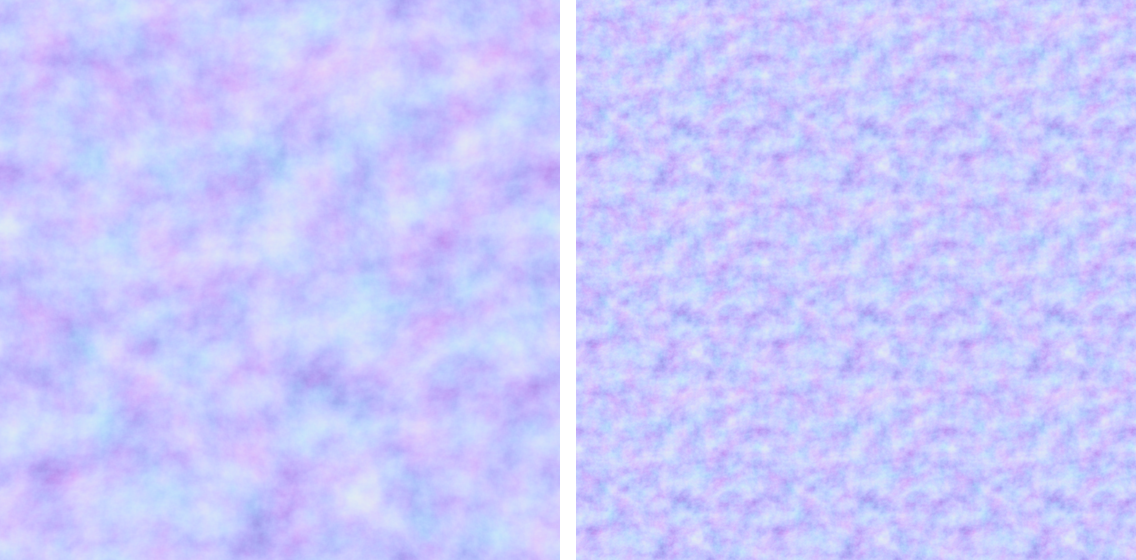
Left: one tile. Right: repeated 3 by 3.
Reproduce this texture procedurally as a three.js fragment shader.

```glsl
// Draws a soft, seamless pastel haze of lilac, sky blue and pink.
// Two layered gradient noises on sheared, wrapping lattices act as sideways
// and upward tilts of a cloudy surface; the tilts tint a pale base colour.

varying vec2 vUv;

const int OCTAVES = 6;
const float PERSISTENCE = 0.6;
const vec3 BASE_LILAC = vec3(0.787, 0.787, 0.998);
const float TAU = 6.2831853;

// Pseudo-random value from 0 to 1 for a lattice cell
float hash(vec2 cell, float seed) {
  vec3 p = fract(vec3(cell.xyx) * vec3(0.1031, 0.1030, 0.0973) + seed * 0.137);
  p += dot(p, p.yzx + 33.33);
  return fract((p.x + p.y) * p.z);
}

// Wraps a cell of the sheared lattice so that the canvas edges join
vec2 wrapCell(vec2 cell, vec2 repeats, float shear) {
  float turns = floor((cell.x + 0.5) / repeats.x);
  cell += turns * vec2(-repeats.x, shear);
  return vec2(cell.x, mod(cell.y + 0.5, repeats.y) - 0.5);
}

// Slope contribution of one lattice corner
float corner(vec2 cell, vec2 offset, vec2 toPoint, vec2 repeats, float shear, float seed) {
  float angle = TAU * hash(wrapCell(cell + offset, repeats, shear), seed);
  return dot(vec2(cos(angle), sin(angle)), toPoint - offset);
}

// Tiling gradient noise; shear tilts its rows up towards the right
float gradientNoise(vec2 uv, vec2 repeats, float shear, float seed) {
  vec2 p = vec2(uv.x * repeats.x, uv.y * repeats.y - uv.x * shear);
  vec2 cell = floor(p);
  vec2 f = p - cell;
  vec2 blend = f * f * f * (f * (f * 6.0 - 15.0) + 10.0);
  float a = corner(cell, vec2(0.0, 0.0), f, repeats, shear, seed);
  float b = corner(cell, vec2(1.0, 0.0), f, repeats, shear, seed);
  float c = corner(cell, vec2(0.0, 1.0), f, repeats, shear, seed);
  float d = corner(cell, vec2(1.0, 1.0), f, repeats, shear, seed);
  return mix(mix(a, b, blend.x), mix(c, d, blend.x), blend.y);
}

// Sums octaves from broad stretched clouds down to faint, even grain
float cloud(vec2 uv, vec2 repeats, float shear, float seed) {
  float sum = 0.0;
  float amplitude = 1.0;
  for (int i = 0; i < OCTAVES; i++) {
    sum += amplitude * gradientNoise(uv, repeats, shear, seed + float(i));
    amplitude *= PERSISTENCE;
    // Each octave doubles and moves a little towards square cells
    repeats = floor(1.7 * repeats + 0.3 * repeats.yx + 0.5);
  }
  return sum;
}

// Gentle periodic bending that breaks up the lattice directions
vec2 bend(vec2 uv) {
  vec2 phase = TAU * vec2(2.0 * uv.y + uv.x, 2.0 * uv.x - uv.y);
  return uv + 0.006 * sin(phase + vec2(0.7, 2.1));
}

void main() {
  vec2 uv = bend(vUv);

  // Upright patches drive red, wide slanted streaks drive green
  float sideTilt = cloud(uv, vec2(10.0, 7.0), 1.0, 3.0);
  float upTilt = cloud(uv, vec2(7.0, 11.0), 2.0, 17.0);

  // Shadows reach a little further than highlights
  vec2 tint = sideTilt * vec2(0.130, 0.030) + upTilt * vec2(0.052, 0.175);
  tint -= 1.3 * tint * tint;
  float blueLoss = 1.5 * dot(tint, tint);

  vec3 colour = BASE_LILAC + vec3(tint, -blueLoss);
  gl_FragColor = vec4(clamp(colour, 0.0, 1.0), 1.0);
}
```
